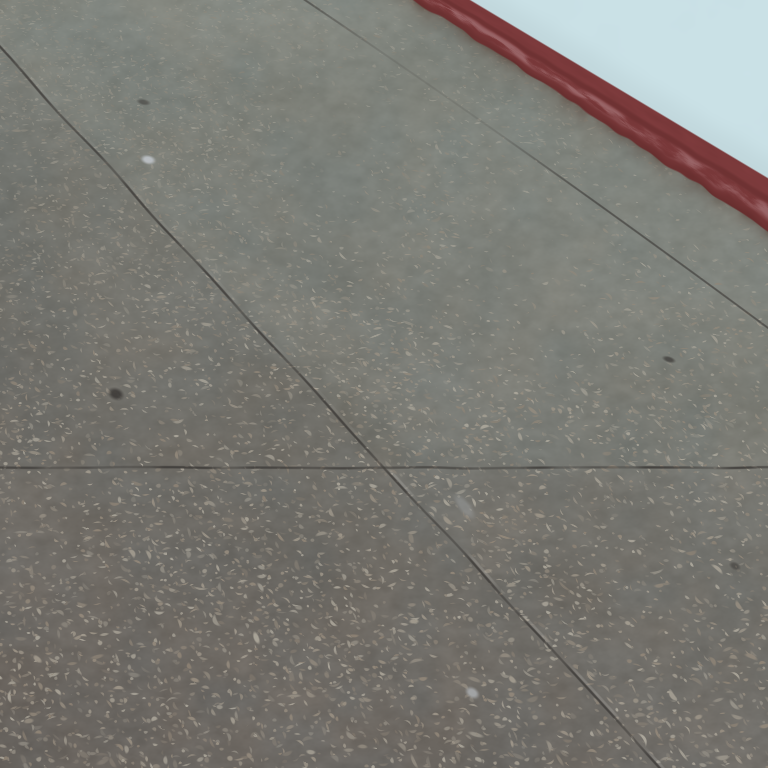
Give the GLSL for this texture, as a WebGL 2 fragment shader.

```glsl
#version 300 es
precision highp float;
// Speckled terrazzo floor with cut joints, a red skirting strip and a pale wall corner.
uniform vec2 u_resolution;
out vec4 fragColor;

// Palette
const vec3 FLOOR_WARM = vec3(0.408, 0.390, 0.370);
const vec3 FLOOR_COOL = vec3(0.496, 0.514, 0.487);
const vec3 CHIP_PALE = vec3(0.71, 0.69, 0.64);
const vec3 CHIP_TAN = vec3(0.57, 0.52, 0.46);
const vec3 DARK = vec3(0.24, 0.23, 0.22);
const vec3 FLECK = vec3(0.74, 0.76, 0.78);
const vec3 GRIME = vec3(0.36, 0.29, 0.25);
const vec3 RED_DEEP = vec3(0.41, 0.185, 0.185);
const vec3 RED_MID = vec3(0.48, 0.225, 0.23);
const vec3 RED_SHEEN = vec3(0.61, 0.41, 0.42);
const vec3 WALL = vec3(0.79, 0.88, 0.90);
// Layout
const vec2 JOINT_A = vec2(0.9375, 1.091);       // height at left, fall
const vec3 JOINT_B = vec3(0.397, 0.675, 0.055); // top crossing, fall, bend
const float CROSS_Y = 0.391;
const vec2 WALL_EDGE = vec2(0.612, 0.598);      // top crossing, fall
const vec2 FLOOR_EDGE = vec2(0.540, 0.652);
const float HORIZON = 3.0;
const float CHIP_CELLS = 37.0;
const float CHIP_TILT = -0.45;
const int CHIP_LAYERS = 5;

// Integer hash: three values in 0..1
vec3 hash3(vec2 cell, int seed) {
    uvec3 v = uvec3(ivec3(ivec2(cell), seed)) * 1664525u + 1013904223u;
    v.x += v.y * v.z; v.y += v.z * v.x; v.z += v.x * v.y;
    v ^= v >> 16u;
    v.x += v.y * v.z; v.y += v.z * v.x; v.z += v.x * v.y;
    return vec3(v >> 8u) / 16777216.0;
}

float noise(vec2 p) {
    vec2 i = floor(p), f = fract(p);
    f = f * f * (3.0 - 2.0 * f);
    float low = mix(hash3(i, 7).x, hash3(i + vec2(1, 0), 7).x, f.x);
    float high = mix(hash3(i + vec2(0, 1), 7).x, hash3(i + vec2(1, 1), 7).x, f.x);
    return mix(low, high, f.y);
}

// Layered noise, centred on zero
float fbm(vec2 p) {
    float sum = -0.47, amp = 0.5;
    for (int i = 0; i < 4; i++, amp *= 0.5) {
        sum += amp * noise(p);
        p = mat2(1.6, 1.2, -1.2, 1.6) * p + 17.3;
    }
    return sum;
}

mat2 rot(float a) { return mat2(cos(a), sin(a), -sin(a), cos(a)); }

// Soft tilted ellipse
float blob(vec2 p, float x, float y, float rx, float ry, float tilt) {
    return 1.0 - smoothstep(0.4, 1.2, length(rot(-tilt) * (p - vec2(x, y)) / vec2(rx, ry)));
}

float stroke(float d, float halfWidth, float px) {
    return 1.0 - smoothstep(halfWidth * 0.2, halfWidth + 0.7 * px, abs(d));
}

// Elongated stone chips in jittered cells: colour and cover
vec4 chips(vec2 q, float density, float px) {
    vec4 result = vec4(0.0);
    for (int k = 0; k < CHIP_LAYERS; k++) {
        float layer = float(k), turn = 0.6 * layer, cells = CHIP_CELLS + 7.0 * layer;
        vec2 g = rot(turn) * q * cells + 200.0;
        vec3 h = hash3(floor(g), k), s = hash3(floor(g), k + 20);
        vec2 d = rot(1.9 * (s.x - 0.5) - CHIP_TILT - turn) * (fract(g) - 0.5 - 0.4 * (h.xy - 0.5));
        vec2 size = vec2(mix(0.12, 0.33, s.y * s.y), mix(0.06, 0.125, s.z));
        d.y += 0.6 * d.x * d.x * (h.x - 0.5) / size.x;
        float soft = min(0.28 + 0.3 * px * cells / size.y, 0.8);
        float cover = 1.0 - smoothstep(1.0 - soft, 1.0 + soft, length(d / size));
        cover *= step(h.z, density) * mix(0.22, 1.0, fract(h.z * 41.0));
        if (cover > result.a) result = vec4(mix(CHIP_TAN, CHIP_PALE, fract(s.x * 13.0 + h.x)), cover);
    }
    return result;
}

vec3 floorColor(vec2 p, float px) {
    float dA = (p.y - JOINT_A.x + JOINT_A.y * p.x) / length(vec2(1.0, JOINT_A.y));
    dA += 0.003 * (noise(vec2(p.y * 14.0, 3.0)) - 0.5);
    float t = p.x - JOINT_B.x;
    float dB = 0.81 * (p.y - 1.0 + JOINT_B.y * t + JOINT_B.z * t * t);
    float dC = p.y - CROSS_Y + 0.002 * (noise(vec2(p.x * 18.0, 9.0)) - 0.5);
    float right = smoothstep(-0.01, 0.02, dA), near = 1.0 - smoothstep(-0.02, 0.02, dC);
    // Broad light, mottling and worn stains
    float light = smoothstep(-0.02, 1.08, 0.24 * p.x + 0.77 * p.y + 0.11 * right * (1.0 - near));
    vec3 col = mix(FLOOR_WARM, FLOOR_COOL, light) + 0.012 * right + 0.006 * near;
    col += 0.055 * fbm(p * vec2(5.0, 8.0)) + 0.065 * fbm(p * vec2(60.0, 85.0));
    col += vec3(0.018, 0.004, -0.006) * (noise(p * 22.0 + 40.0) - 0.5);
    col -= 0.022 * (blob(p, 0.42, 0.65, 0.10, 0.04, -0.3) + blob(p, 0.74, 0.23, 0.10, 0.05, -0.8)
        + blob(p, 0.48, 0.44, 0.07, 0.03, -0.8));
    // Chips shrink with distance and thin out on the polished strip
    float depth = HORIZON / (HORIZON - p.y);
    float density = mix(0.50, 0.24, smoothstep(0.03, 0.24, dA)) + 0.9 * fbm(p * 7.0 + 5.0);
    vec4 chip = chips(vec2((p.x - 0.5) * depth, HORIZON * depth), density, px);
    col = mix(col, chip.rgb, chip.a * mix(0.85, 0.40, smoothstep(0.3, 1.0, p.y)));
    // Worn joints with broken depth; a pale lip on the near diagonal
    float wear = smoothstep(0.2, 0.75, noise(p * 27.0));
    col += 0.08 * mix(0.35, 1.0, near) * wear * stroke(dA - 0.0035, 0.002, px);
    col = mix(col, DARK, stroke(dA, 0.0017, px) * mix(0.50, 0.80, wear));
    float faint = mix(0.15, 0.65, smoothstep(0.08, 0.24, abs(p.x - 0.57) + 0.03));
    col = mix(col, DARK, stroke(dB, 0.0013, px) * faint);
    col = mix(col, DARK, stroke(dC, 0.0018, px) * mix(0.40, 0.85, wear));
    // Dark debris and pale flecks
    float debris = blob(p, 0.151, 0.487, 0.011, 0.008, -0.4) + 0.6 * blob(p, 0.187, 0.867, 0.009, 0.004, -0.2)
        + 0.8 * blob(p, 0.871, 0.532, 0.009, 0.004, -0.3) + 0.6 * blob(p, 0.957, 0.263, 0.008, 0.005, -0.5);
    float pale = blob(p, 0.193, 0.792, 0.010, 0.006, -0.2) + 0.3 * blob(p, 0.605, 0.34, 0.020, 0.008, -0.9)
        + 0.7 * blob(p, 0.615, 0.098, 0.010, 0.007, -0.6);
    return mix(mix(col, DARK, 0.9 * debris), FLECK, 0.9 * pale);
}

void main() {
    vec2 p = gl_FragCoord.xy / u_resolution;
    float px = 1.0 / min(u_resolution.x, u_resolution.y), aa = 1.2 * px;
    float rise = p.y - 1.0 + WALL_EDGE.y * (p.x - WALL_EDGE.x);
    float baseY = 1.0 - FLOOR_EDGE.y * (p.x - FLOOR_EDGE.x) + 0.006 * (noise(p * 45.0) - 0.5);
    float lift = p.y - baseY;
    // Floor with grime below the skirting
    vec3 col = mix(floorColor(p, px), GRIME, (0.55 + fbm(p * 40.0)) * exp(min(lift, 0.0) * 85.0));
    // Skirting: dark foot, glossy ledge, shaded groove
    float h = lift / (lift - rise), streak = fbm(vec2(p.x * 40.0, h * 7.0));
    vec3 red = mix(RED_DEEP, RED_MID, smoothstep(0.0, 0.35, h) + 0.6 * streak);
    red = mix(red, RED_SHEEN, 0.9 * stroke(h - 0.36, 0.2, 0.0) * smoothstep(-0.22, 0.18, streak));
    red = mix(red, RED_DEEP, 0.7 * stroke(h - 0.58, 0.12, 0.0));
    col = mix(col, red, smoothstep(-aa, aa, lift));
    // Pale wall, shaded at its foot
    vec3 wall = WALL * mix(0.96, 1.0, smoothstep(0.0, 0.05, rise)) + 0.012 * fbm(p * 14.0);
    fragColor = vec4(mix(col, wall, smoothstep(-aa, aa, rise)), 1.0);
}
```
